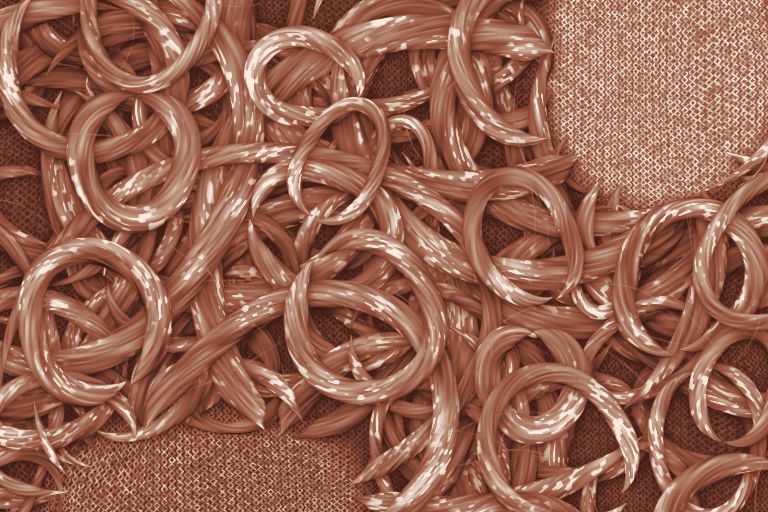
Give the GLSL for this texture, as a WebGL 2 fragment shader.

```glsl
#version 300 es
precision highp float;
// Tangled curls of shiny copper wire bundles lying over knitted copper mesh.
uniform vec2 u_resolution;
out vec4 fragColor;

float hash(vec2 p) {
    vec3 q = fract(p.xyx * 0.1031);
    q += dot(q, q.yzx + 33.33);
    return fract((q.x + q.y) * q.z);
}

float noise(vec2 p) {
    vec2 i = floor(p), f = fract(p);
    f = f * f * (3.0 - 2.0 * f);
    return mix(mix(hash(i), hash(i + vec2(1, 0)), f.x),
               mix(hash(i + vec2(0, 1)), hash(i + vec2(1, 1)), f.x), f.y);
}

vec2 rotate(vec2 p, float a) {
    return mat2(cos(a), -sin(a), sin(a), cos(a)) * p;
}

// Uncovered mesh: x is the pale patch at upper right, y the dark one at lower left
vec2 meshAreas(vec2 p) {
    float pale = length((p - vec2(1.29, 0.87)) / vec2(0.25, 0.31));
    float dark = length((p - vec2(0.40, 0.0)) / vec2(0.35, 0.21));
    return 1.0 - smoothstep(0.8, 1.1, vec2(pale, dark));
}

// Zigzag chains of tiny stitches with sparkling grain
float knit(vec2 p) {
    p += 0.04 * vec2(noise(p * 6.0), noise(p * 6.0 + 40.0));
    vec2 k = p / vec2(0.015, 0.012);
    float zigzag = abs(fract(k.y + hash(vec2(floor(k.x), 7.0))) - 0.5);
    float stitch = 1.0 - smoothstep(0.02, 0.28, abs(abs(fract(k.x) - 0.5) - zigzag * 0.8));
    return stitch * (0.25 + noise(p / 0.006)) + 0.5 * noise(p / 0.004 + 90.0) - 0.25;
}

// Copper colour from a tone between shadow and glint
vec3 copper(float t) {
    vec3 stops[6] = vec3[6](vec3(0.27, 0.12, 0.09), vec3(0.45, 0.24, 0.18),
        vec3(0.59, 0.32, 0.24), vec3(0.65, 0.44, 0.36),
        vec3(0.76, 0.60, 0.52), vec3(0.88, 0.80, 0.75));
    vec3 c = stops[0] * mix(0.7, 1.0, smoothstep(-0.1, 0.1, t));
    for (int i = 1; i < 6; i++)
        c = mix(c, stops[i], clamp((t - 0.08) / 0.17 - float(i - 1), 0.0, 1.0));
    return c + 0.4 * clamp(t - 0.93, 0.0, 0.3);
}

// Paints one curl of wire, with its cast shadow, over the tone below
float paintCurl(float tone, vec2 p, float id, float depth, vec2 canvas, float px) {
    vec2 seed = vec2(id, 3.7);
    float h1 = hash(seed), h2 = hash(seed + 11.0), h3 = hash(seed + 23.0), h4 = hash(seed + 37.0);
    vec2 center = (fract(id * vec2(0.7549, 0.5698)) * 1.1 - 0.05) * canvas
                + 0.12 * (vec2(h3, h4) - 0.5);
    bool sweep = h4 > 0.8;
    float radius = sweep ? mix(0.28, 0.5, h1) : mix(0.08, 0.2, h1);
    float width = mix(0.012, 0.029, h2) * (sweep ? 1.25 : 1.0);

    // Distance to a wobbly, slightly spiral ellipse
    vec2 q = rotate(p - center, h3 * 6.283);
    float a = atan(q.y, q.x);
    vec2 axes = radius * vec2(1.0, mix(0.62, 1.0, h2))
              * (1.0 + 0.05 * sin(2.0 * a + 6.0 * h1) + 0.03 * sin(3.0 * a + 9.0 * h2)
                 + 0.04 * (h4 - 0.3) * a);
    float k = length(q / axes);
    float d = k * (k - 1.0) / max(length(q / (axes * axes)), 0.001);
    vec2 bare = meshAreas(mix(p, center, sweep ? 0.0 : 0.3));
    width *= sqrt(1.0 - smoothstep(2.3, 3.14, abs(a))) * (1.0 - max(bare.x, bare.y));
    if (abs(d) > width + 0.06 || width < 0.001) return tone;

    // Soft shadow, stronger away from the light
    vec2 outward = normalize(p - center + 0.0001);
    float facing = dot(outward, normalize(vec2(-0.4, 1.0))) * sign(d);
    float reach = max(abs(d) - width, 0.0);
    tone *= 1.0 - (0.42 - 0.2 * facing) * exp(-reach / 0.012) * smoothstep(0.0, 0.01, width);
    if (reach > px) return tone;

    // Twisted fibres, coarser locks and broken glints along the bundle
    float v = clamp(d / width, -1.0, 1.0), along = a * radius;
    float twist = d + (h1 > 0.5 ? 0.18 : -0.14) * along;
    vec2 shift = vec2(id * 17.0, id * 5.0);
    float fibre = noise(vec2(twist / 0.004, along / 0.05) + shift);
    float lock = noise(vec2(twist / 0.012, along / 0.12) + shift);
    float sheen = smoothstep(0.38, 0.75, noise(vec2(along / 0.09, d / 0.03) + shift));
    float glint = smoothstep(0.55, 0.82, noise(vec2(twist / 0.0045, along / 0.014) + shift));
    float wire = 0.43 + 0.17 * depth + 0.14 * facing * abs(v) - 0.27 * v * v * v * v
               + 0.38 * (fibre - 0.5) + 0.34 * (lock - 0.5) + sheen * (0.12 + 0.5 * glint);
    return mix(tone, wire, 1.0 - smoothstep(-px, px, abs(d) - width));
}

void main() {
    float px = 1.0 / u_resolution.y;
    vec2 p = gl_FragCoord.xy * px;
    vec2 canvas = vec2(u_resolution.x * px, 1.0);

    // Mesh in shadow, lit where it lies open
    vec2 bare = meshAreas(p);
    float tone = 0.16 + 0.32 * bare.x + 0.1 * bare.y
               + knit(p) * (0.2 + 0.35 * max(bare.x, bare.y));

    // Curls from the bottom of the heap to the top
    for (int i = 0; i < 96; i++)
        tone = paintCurl(tone, p, float(i) + 1.0, float(i) / 95.0, canvas, px);

    // Stray single wires
    for (int i = 0; i < 45; i++) {
        vec2 s = vec2(float(i), 61.0);
        vec2 q = rotate(p - canvas * vec2(hash(s), hash(s + 9.0)), 6.283 * hash(s + 19.0));
        float bend = q.y - (hash(s + 29.0) - 0.5) * 8.0 * q.x * q.x;
        float strand = 1.0 - smoothstep(0.0006, 0.0006 + px, abs(bend));
        strand *= 1.0 - smoothstep(0.05, 0.14, abs(q.x));
        tone = mix(tone, 0.72, 0.5 * strand * noise(vec2(q.x / 0.02, float(i))));
    }
    fragColor = vec4(copper(tone), 1.0);
}
```
